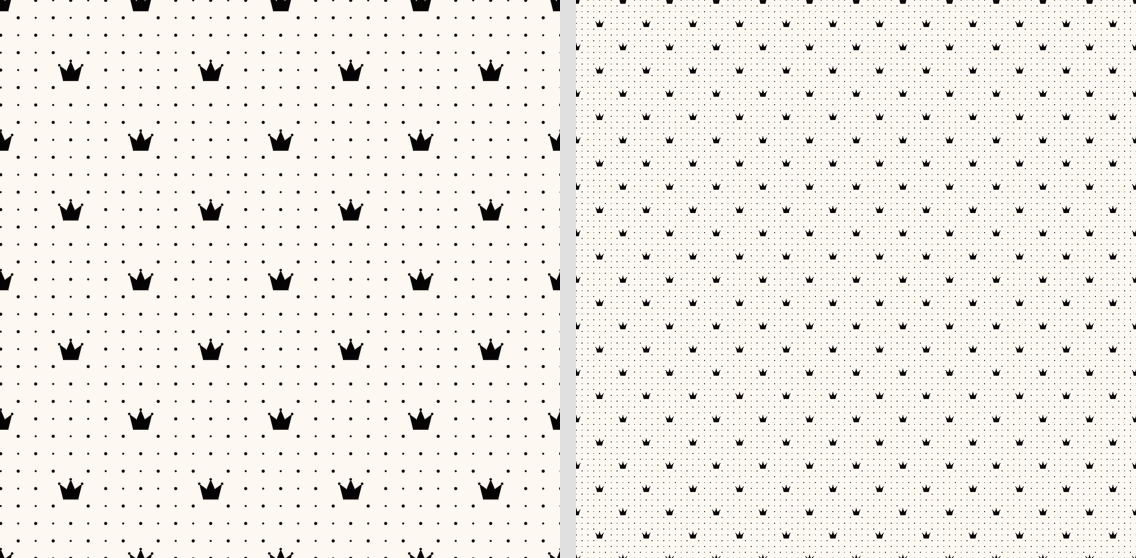
Left, the tile; right, the same tile 3 across and 3 down.
A Shadertoy shader for this pattern:

```glsl
// Small black crowns staggered over a fine grid of alternating dots on cream.
#define REPEATS 4.0           // tiles across and down
#define STEPS 8.0             // dot spacings per tile
#define BIG_DOT 0.088         // radii, in dot spacings
#define SMALL_DOT 0.056
#define CROWN_SCALE 0.0278    // crown drawing unit, in dot spacings
#define BALL_RADIUS 2.6       // in crown units
#define SOFTNESS 0.045        // least edge blur, in dot spacings
#define SHIFT vec2(0.04, -0.02)
#define CREAM vec3(0.992, 0.975, 0.950)
#define INK vec3(0.018, 0.012, 0.012)

// Signed distance to the line a-b, positive on its left
float lineSide(vec2 p, vec2 a, vec2 b) {
    return dot(p - a, normalize(vec2(a.y - b.y, b.x - a.x)));
}

// Offset from the nearest crown centre of the staggered lattice
vec2 fromCrown(vec2 p) {
    vec2 corner = mod(p + 0.5 * STEPS, STEPS) - 0.5 * STEPS;
    vec2 middle = mod(p, STEPS) - 0.5 * STEPS;
    return dot(corner, corner) < dot(middle, middle) ? corner : middle;
}

float crownDistance(vec2 p) {
    p /= CROWN_SCALE;
    p.x = abs(p.x);
    vec2 peak = vec2(0.0, 19.0);
    vec2 valley = vec2(8.5, -1.0);
    vec2 tip = vec2(23.5, 10.0);
    vec2 foot = vec2(15.5, -22.5);

    // Body: three spikes cut by the slanted sides and the flat base
    float spikes = min(lineSide(p, peak, valley), lineSide(p, valley, tip));
    float body = max(spikes, max(lineSide(p, tip, foot), foot.y - p.y));

    // Balls on the spikes
    float balls = min(length(p - peak), length(p - tip)) - BALL_RADIUS;
    return min(body, balls) * CROWN_SCALE;
}

float dotDistance(vec2 p) {
    vec2 id = floor(p + 0.5);
    float odd = mod(id.x + id.y, 2.0);
    float radius = mix(BIG_DOT, SMALL_DOT, step(0.5, odd));

    // Leave out the dots under and right beside each crown
    vec2 gap = abs(fromCrown(id));
    return gap.x + gap.y < 1.5 ? 1.0 : length(p - id) - radius;
}

void mainImage(out vec4 fragColor, in vec2 fragCoord) {
    float count = REPEATS * STEPS;
    vec2 p = fragCoord / iResolution.xy * count - SHIFT;
    float pixel = count / min(iResolution.x, iResolution.y);
    float blur = max(0.75 * pixel, SOFTNESS);

    float d = min(crownDistance(fromCrown(p)), dotDistance(p));
    float ink = 1.0 - smoothstep(-blur, blur, d);
    fragColor = vec4(mix(CREAM, INK, ink), 1.0);
}
```
